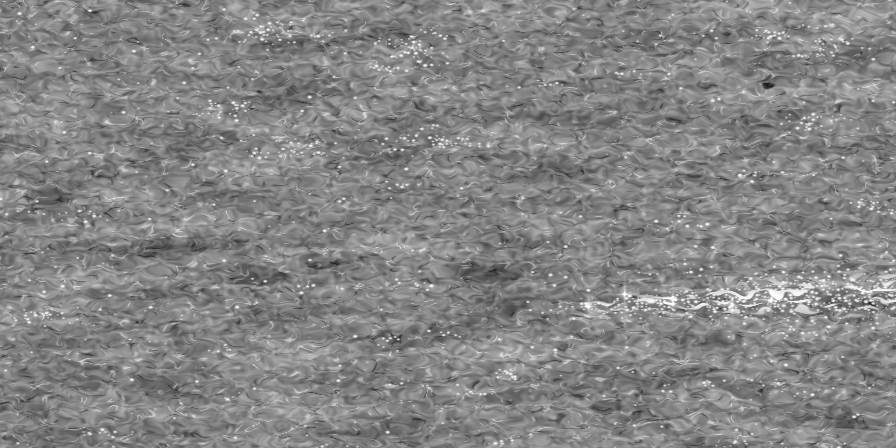
A WebGL 2 fragment shader for this texture:

```glsl
#version 300 es
precision highp float;

uniform vec2 u_resolution;
out vec4 fragColor;

vec2 hash2(vec2 p) {
    return fract(sin(vec2(dot(p, vec2(127.1, 311.7)), dot(p, vec2(269.5, 183.3)))) * 43758.5);
}

// Signed gradient noise
float noise(vec2 p) {
    vec2 i = floor(p), f = fract(p);
    vec2 u = f * f * f * (f * (f * 6.0 - 15.0) + 10.0);
    vec2 x = vec2(1.0, 0.0);
    float a = dot(hash2(i) * 2.0 - 1.0, f);
    float b = dot(hash2(i + x.xy) * 2.0 - 1.0, f - x.xy);
    float c = dot(hash2(i + x.yx) * 2.0 - 1.0, f - x.yx);
    float d = dot(hash2(i + x.xx) * 2.0 - 1.0, f - x.xx);
    return mix(mix(a, b, u.x), mix(c, d, u.x), u.y);
}

float fbm(vec2 p) {
    float sum = 0.0, amp = 0.6;
    for (int i = 0; i < 4; i++) {
        sum += amp * noise(p);
        p = p * 1.9 + 13.7;
        amp *= 0.62;
    }
    return sum;
}

// Strength of the bright glitter path on the right
float glitterPath(vec2 p) {
    float spread = mix(0.014, 0.055, smoothstep(1.2, 2.0, p.x));
    float offset = (p.y - 0.31 - 0.045 * (p.x - 1.2)) / spread;
    return exp(-offset * offset) * smoothstep(1.15, 1.4, p.x);
}

float glintDensity(vec2 p) {
    float bands = noise(p * vec2(3.2, 13.0) + 4.6) + 0.6 * noise(p * vec2(11.0, 45.0));
    return 0.012 + 0.5 * smoothstep(0.22, 0.6, bands) + 0.6 * glitterPath(p);
}

// Small bright points, one candidate per cell
float glints(vec2 p) {
    vec2 cell = vec2(0.0085, 0.0065);
    vec2 home = floor(p / cell);
    float light = 0.0;
    for (int y = -1; y <= 1; y++) {
        for (int x = -1; x <= 1; x++) {
            vec2 id = home + vec2(x, y);
            vec2 rnd = hash2(id + 31.0);
            vec2 centre = (id + 0.1 + 0.8 * hash2(id)) * cell;
            float lit = step(rnd.x, glintDensity(centre));
            float reach = length((p - centre) * vec2(0.7, 1.0));
            float radius = mix(0.0028, 0.0055, rnd.y * rnd.y);
            light = max(light, lit * mix(0.4, 1.0, rnd.y) * smoothstep(radius, 0.0005, reach));
        }
    }
    return light;
}

// Four-pointed flares along the glitter path
float flares(vec2 p) {
    float light = 0.0;
    for (int i = 0; i < 5; i++) {
        vec2 rnd = hash2(vec2(float(i), 5.0));
        vec2 centre = vec2(1.28 + 0.11 * float(i) + 0.04 * rnd.x, 0.31 + 0.035 * rnd.y);
        vec2 d = abs(p - centre);
        float size = mix(0.01, 0.02, rnd.y);
        light += exp(-d.x / 0.003 - d.y / size) + exp(-d.y / 0.003 - d.x / size);
    }
    return light;
}

// Dim oval patches and one small dark spot
float darkPatches(vec2 p) {
    float dark = 0.0;
    for (int i = 0; i < 9; i++) {
        vec2 rnd = hash2(vec2(float(i) + 2.0, 17.0));
        vec2 centre = vec2(0.22 * float(i) + 0.2 * rnd.x, mix(0.06, 0.95, rnd.y));
        vec2 d = (p - centre) / (vec2(0.075, 0.022) * mix(0.5, 1.1, rnd.x));
        dark = max(dark, 0.13 * smoothstep(1.15, 0.75, length(d)));
    }
    float spot = length((p - vec2(1.72, 0.81)) / vec2(0.019, 0.009));
    return max(dark, 0.36 * smoothstep(1.2, 0.7, spot));
}

void main() {
    vec2 p = gl_FragCoord.xy / u_resolution.y;

    // Bend the surface so that ripples curl
    vec2 bend = vec2(noise(p * vec2(20.0, 38.0)), noise(p * vec2(23.0, 40.0) + 7.3));
    vec2 w = p + bend * vec2(0.034, 0.02);

    // Broad swell, flat facets and fine ripples
    float tone = 0.514 + 0.31 * fbm(w * vec2(4.0, 17.0));
    tone += 0.075 * (smoothstep(-0.1, 0.1, noise(w * vec2(26.0, 62.0) + 3.1)) - 0.5);
    tone += 0.18 * noise(w * vec2(48.0, 92.0) + 9.4);
    tone += 0.13 * noise(w * vec2(80.0, 130.0) + 15.2);

    // Short pale crests and dark creases
    float crest = smoothstep(0.1, 0.0, abs(noise(w * vec2(32.0, 66.0) + 21.0)));
    float crease = smoothstep(0.1, 0.0, abs(noise(w * vec2(24.0, 68.0) + 47.0)));
    tone += 0.21 * crest * smoothstep(0.03, 0.3, noise(p * vec2(34.0, 60.0) + 60.0));
    tone -= 0.18 * crease * smoothstep(0.03, 0.3, noise(p * vec2(22.0, 55.0) + 80.0));
    tone -= darkPatches(w);

    // Sunlight on the surface
    float dashes = smoothstep(0.05, 0.25, noise(w * vec2(17.0, 100.0))) * glitterPath(p);
    float light = max(glints(p), dashes) + flares(p);
    tone = mix(tone, 1.0, clamp(0.95 * light, 0.0, 1.0));

    fragColor = vec4(vec3(clamp(tone, 0.0, 1.0)), 1.0);
}
```
